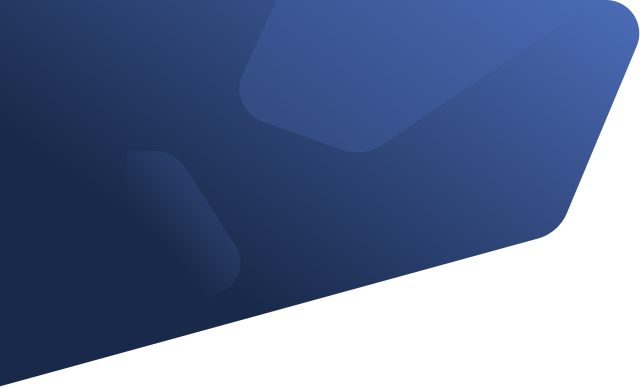
A WebGL 2 fragment shader for this background:

```glsl
#version 300 es
precision highp float;

uniform vec2 u_resolution;
out vec4 fragColor;

#define ASPECT 1.6516
#define NAVY vec3(0.098, 0.160, 0.286)
#define AZURE vec3(0.290, 0.418, 0.710)
#define PAPER vec3(1.0)
#define GRADIENT_DIR vec2(0.580, 0.815)
#define GRADIENT_RANGE vec2(0.546, 1.740)
#define FADE_DIR vec2(0.836, 0.548)
#define FADE_RANGE vec2(0.557, 0.696)
#define UPPER_TINT 0.28
#define LOWER_TINT 0.18

// Outward normal of an edge walked counter-clockwise
vec2 edgeNormal(vec2 from, vec2 to) {
    vec2 dir = normalize(to - from);
    return vec2(dir.y, -dir.x);
}

// Signed distance to a convex wedge whose tip is rounded by radius
float roundedCorner(vec2 p, vec2 before, vec2 tip, vec2 after, float radius) {
    vec2 n1 = edgeNormal(before, tip);
    vec2 n2 = edgeNormal(tip, after);
    float u = dot(p - tip, n1) + radius;
    float v = dot(p - tip, n2) + radius;
    float c = dot(n1, n2);
    bool onArc = u > c * v && v > c * u;
    float arc = sqrt(max(u * u + v * v - 2.0 * c * u * v, 0.0) / (1.0 - c * c));
    return (onArc ? arc : max(u, v)) - radius;
}

// Four points bound a shape; the two inner ones are rounded
float roundedPath(vec2 p, vec2 a, vec2 b, vec2 c, vec2 d, vec2 radii) {
    return max(roundedCorner(p, a, b, c, radii.x),
               roundedCorner(p, b, c, d, radii.y));
}

// Antialiased fill, one pixel wide at the edge
float coverage(float dist) {
    return clamp(0.5 - dist * u_resolution.y, 0.0, 1.0);
}

float ramp(float value, vec2 range) {
    return clamp((value - range.x) / (range.y - range.x), 0.0, 1.0);
}

void main() {
    vec2 p = gl_FragCoord.xy / u_resolution * vec2(ASPECT, 1.0);

    // Diagonal gradient of the panel
    vec3 color = mix(NAVY, AZURE, ramp(dot(p, GRADIENT_DIR), GRADIENT_RANGE));

    // Upper overlay, which melts into the bright corner
    float upper = roundedPath(p, vec2(0.714, 1.0), vec2(0.585, 0.720),
        vec2(0.938, 0.594), vec2(1.542, 1.0), vec2(0.090, 0.120));
    color = mix(color, AZURE, UPPER_TINT * coverage(upper));

    // Lower overlay, fading out toward the lower left
    float lower = roundedPath(p, vec2(0.505, 0.211), vec2(0.6555, 0.292),
        vec2(0.4516, 0.611), vec2(0.327, 0.611), vec2(0.082, 0.099));
    lower = max(lower, 0.327 - p.x);
    float fade = ramp(dot(p, FADE_DIR), FADE_RANGE);
    color = mix(color, AZURE, LOWER_TINT * fade * coverage(lower));

    // Panel outline over the plain backdrop
    float panel = roundedPath(p, vec2(0.0, 0.0043), vec2(1.4415, 0.3998),
        vec2(1.693, 1.0), vec2(0.0, 1.0), vec2(0.114, 0.086));
    fragColor = vec4(mix(PAPER, color, coverage(panel)), 1.0);
}
```
